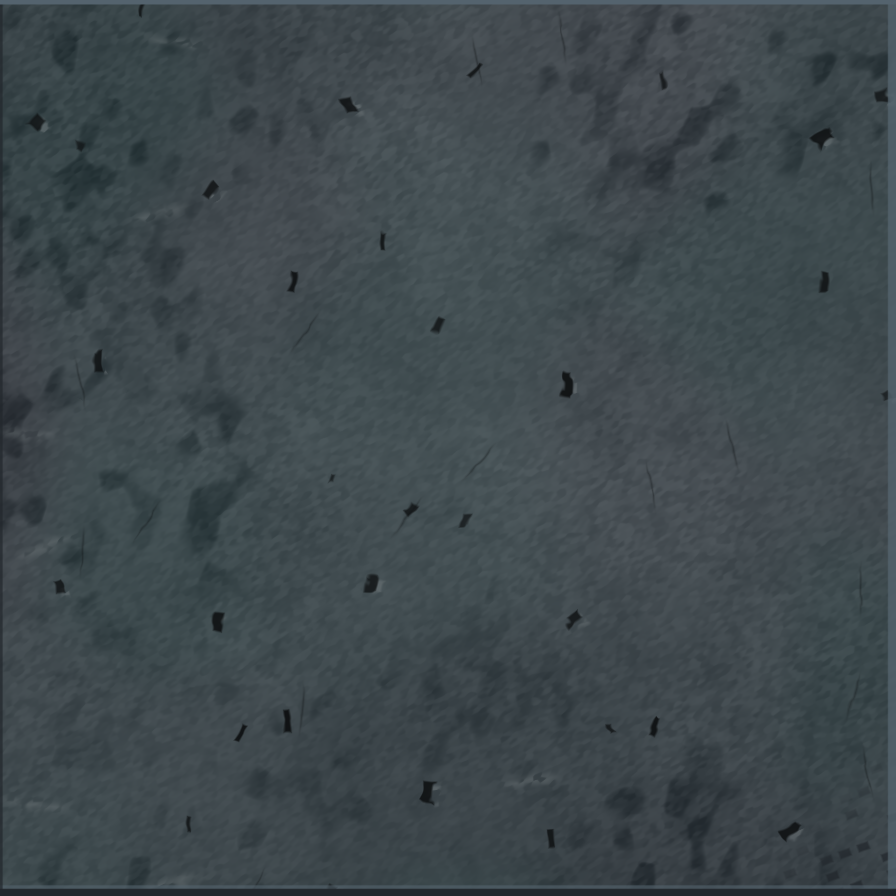
Write a Shadertoy shader that draws this texture.

```glsl
// Worn slate-grey plate: cloudy tone, dark smudges, fine slanted grain,
// black chips with pale lips, faint scratches, a worn corner and a thin rim.
// All noise is smooth cellular noise; chips sit on a jittered grid.

const vec3 SLATE = vec3(0.248, 0.285, 0.303);
const vec3 CHIP_BLACK = vec3(0.055, 0.065, 0.070);
const vec3 PALE = vec3(0.46, 0.49, 0.50);
const vec3 RIM_LIGHT = vec3(0.33, 0.39, 0.43);
const vec3 RIM_DARK = vec3(0.13, 0.15, 0.17);
const vec3 TINT = vec3(0.016, -0.003, 0.003);
const float CLOUD_CONTRAST = 0.085;
const float GRAIN_CONTRAST = 0.050;
const float SMUDGE_DEPTH = 0.080;
const float CHIP_GRID = 7.0;
const float CHIP_SHARE = 0.68;
const int SCRATCHES = 16;
const int SCUFFS = 7;

vec3 hash3(vec2 p) {
    vec3 q = fract(p.xyx * vec3(0.1031, 0.1030, 0.0973));
    q += dot(q, q.yxz + 33.33);
    return fract((q.xxy + q.yzz) * q.zyx);
}

// Smooth cellular noise: random cell values blended by distance
float cellular(vec2 p) {
    vec2 cell = floor(p);
    float sum = 0.0, weight = 0.0;
    for (int y = -1; y <= 1; y++)
    for (int x = -1; x <= 1; x++) {
        vec2 id = cell + vec2(x, y);
        vec3 h = hash3(id + 71.0);
        vec2 d = id + h.xy - p;
        float w = exp(-5.0 * dot(d, d));
        sum += w * h.z;
        weight += w;
    }
    return sum / weight;
}

vec2 rotate(vec2 p, float a) {
    float c = cos(a), s = sin(a);
    return vec2(c * p.x + s * p.y, c * p.y - s * p.x);
}

float boxDistance(vec2 p, vec2 size) {
    vec2 d = abs(p) - size;
    return length(max(d, 0.0)) + min(max(d.x, d.y), 0.0);
}

// Coverage of a tapered stroke centred on the origin
float stroke(vec2 p, float angle, vec2 size, float soft) {
    vec2 q = rotate(p, angle);
    float taper = 1.0 - smoothstep(0.3, 1.0, abs(q.x) / size.x);
    return taper * (1.0 - smoothstep(size.y - soft, size.y + soft, abs(q.y)));
}

// x: black chip coverage, y: pale lip coverage
vec2 chips(vec2 uv, vec2 warp, float soft) {
    vec2 cover = vec2(0.0);
    vec2 cell = floor(uv * CHIP_GRID);
    for (int y = -1; y <= 1; y++)
    for (int x = -1; x <= 1; x++) {
        vec2 id = cell + vec2(x, y);
        vec3 place = hash3(id + 13.0), form = hash3(id + 157.0);
        if (place.z > CHIP_SHARE) continue;
        vec2 q = uv - (id + place.xy) / CHIP_GRID + warp;
        float angle = mix(-1.0, 0.25, form.x);
        vec2 size = mix(vec2(0.002, 0.004), vec2(0.006, 0.014), form.yz);
        float d = boxDistance(rotate(q, angle), size);
        float lip = boxDistance(rotate(q - vec2(0.007, -0.004), angle), size * 0.8);
        float strength = mix(0.65, 1.0, form.z);
        cover.x = max(cover.x, strength * (1.0 - smoothstep(-soft, soft, d)));
        cover.y = max(cover.y, step(0.62, form.y) * (1.0 - smoothstep(-soft, 2.0 * soft, lip)));
    }
    return cover;
}

void mainImage(out vec4 fragColor, in vec2 fragCoord) {
    vec2 uv = fragCoord / iResolution.xy;
    float px = 1.0 / iResolution.y;
    float soft = max(0.0018, px);

    // Broad clouds, with a lighter middle right and a darker lower right
    float cloud = 0.5 * cellular(uv * 3.5) + 0.3 * cellular(uv * 9.0 + 20.0)
                + 0.2 * cellular(uv * 24.0 + 50.0);
    float tone = CLOUD_CONTRAST * (cloud - 0.5);
    tone += 0.018 * exp(-9.0 * dot(uv - vec2(0.68, 0.64), uv - vec2(0.68, 0.64)));
    tone -= 0.030 * smoothstep(0.35, 0.95, uv.x - uv.y);

    // Dark smudges gathered in patches
    float patches = smoothstep(0.42, 0.72, cellular(uv * 5.0 + 90.0));
    float smudge = cellular(rotate(uv, -0.5) * vec2(48.0, 34.0));
    tone -= SMUDGE_DEPTH * patches * smoothstep(0.52, 0.95, smudge);

    // Fine slanted grain
    float grain = cellular(rotate(uv, 0.6) * vec2(120.0, 230.0));
    float roughness = mix(0.6, 1.3, cellular(uv * 6.0 + 140.0));
    tone += GRAIN_CONTRAST * roughness * (grain - 0.5);
    vec3 color = SLATE + tone + TINT * 2.0 * (cellular(uv * 4.5 + 200.0) - 0.5);

    // Pale scuffs and thin dark scratches
    vec2 warp = 0.008 * (vec2(cellular(uv * 75.0), cellular(uv * 75.0 + 300.0)) - 0.5);
    for (int i = 0; i < SCUFFS; i++) {
        vec3 h = hash3(vec2(i, 401));
        float s = stroke(uv - h.xy + warp, 0.9 * h.z - 0.2, vec2(0.045, 0.004), 0.006);
        color = mix(color, PALE, 0.38 * s * smoothstep(0.2, 0.8, grain + 0.2));
    }
    for (int i = 0; i < SCRATCHES; i++) {
        vec3 h = hash3(vec2(i, 523));
        float s = stroke(uv - h.xy + 0.5 * warp, 0.8 + h.z, vec2(0.035, 0.0008), soft);
        color = mix(color, CHIP_BLACK, 0.4 * s);
    }

    // Slanted rows of small blocks in the worn corner
    vec2 grid = rotate(uv, 0.35) * vec2(46.0, 52.0);
    float block = boxDistance(fract(grid) - 0.5, vec2(0.30, 0.22));
    float corner = smoothstep(0.80, 0.92, uv.x - uv.y) * step(0.45, hash3(floor(grid)).x);
    color = mix(color, RIM_DARK, 0.75 * corner * (1.0 - smoothstep(-0.08, 0.08, block)));

    // Chips over their pale lips
    vec2 chip = chips(uv, warp, soft);
    color = mix(color, PALE, 0.45 * chip.y * smoothstep(0.25, 0.75, grain));
    color = mix(color, CHIP_BLACK, chip.x);

    // Thin rim: light top and right, dark left and bottom
    color = mix(color, RIM_LIGHT, 0.8 * smoothstep(0.991 - px, 0.991 + px, uv.x));
    color = mix(color, RIM_LIGHT, 0.6 * (1.0 - smoothstep(0.012 - px, 0.012 + px, uv.y)));
    color = mix(color, RIM_DARK, 1.0 - smoothstep(0.008 - px, 0.008 + px, uv.y));
    color = mix(color, RIM_DARK, 0.7 * (1.0 - smoothstep(0.003 - px, 0.003 + px, uv.x)));
    color = mix(color, RIM_LIGHT, smoothstep(0.995 - px, 0.995 + px, uv.y));
    fragColor = vec4(color, 1.0);
}
```
